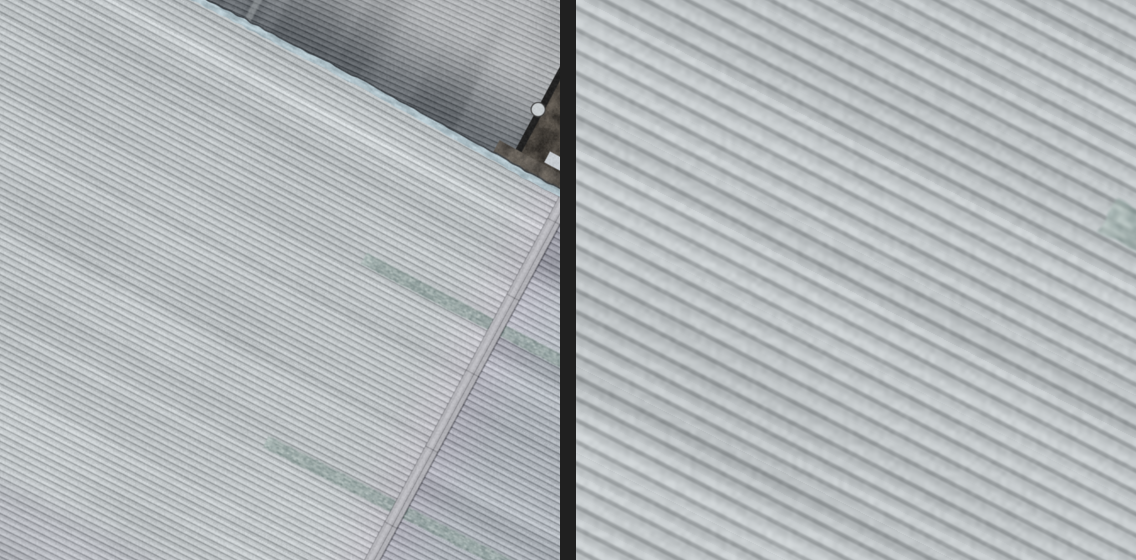
Left: the whole. Right: its middle third, enlarged.
A Shadertoy shader for this texture:

```glsl
// Aerial view of ribbed metal roofs with a ridge cap, mossy skylights and a gutter.
#define TILT 0.492          // slope of the eave, radians
#define RIB_FAN 0.025       // how much the ribs flatten away from the eave
#define RIB_COUNT 87.0      // ribs per canvas height, main roof
#define FAR_RIB_COUNT 98.0  // ribs per canvas height, far roof
#define EAVE 1.049          // gutter position across the ribs
#define RIDGE 0.586         // ridge position along the ribs
#define RIDGE_HALF 0.0125
#define SKYLIGHT_AT 0.778
#define SKYLIGHT_GAP 0.374
#define SKYLIGHT_START 0.318
#define SKYLIGHT_HALF 0.0115
#define YARD 0.467          // where the far roof ends

float hash(vec2 p) {
    vec3 q = fract(p.xyx * 0.1031);
    q += dot(q, q.yzx + 33.33);
    return fract((q.x + q.y) * q.z);
}

float noise(vec2 p) {
    vec2 i = floor(p), f = fract(p);
    f = f * f * (3.0 - 2.0 * f);
    return mix(mix(hash(i), hash(i + vec2(1, 0)), f.x),
               mix(hash(i + vec2(0, 1)), hash(i + vec2(1, 1)), f.x), f.y);
}

float fbm(vec2 p) {
    float sum = 0.0, amp = 0.5;
    for (int i = 0; i < 4; i++) {
        sum += amp * noise(p);
        p = p * 2.03 + 7.1;
        amp *= 0.5;
    }
    return sum;
}

// Coverage of a band centred on zero
float band(float x, float halfWidth, float soft) {
    return 1.0 - smoothstep(halfWidth - soft, halfWidth + soft, abs(x));
}

float box(vec2 p, vec2 halfSize, float soft) {
    return band(p.x, halfSize.x, soft) * band(p.y, halfSize.y, soft);
}

// Brightness offset of one sheet rib: soft crest and a thin dark groove
float ribShade(float x, float soft) {
    float f = fract(x);
    return 0.04 * cos(6.2832 * (f - 0.82)) - 0.13 * band(f - 0.5, 0.11, 0.06 + soft);
}

// Sheet metal on both sides of the ridge; q = (along, across) the eave
vec3 mainRoof(vec2 q, float px) {
    // Coordinate across the ribs, which fan out slightly
    float across = q.y - RIB_FAN * (1.25 - q.y) * q.x;
    float rib = across * RIB_COUNT;
    float right = smoothstep(RIDGE - px, RIDGE + px, q.x);
    vec3 col = mix(vec3(0.748, 0.768, 0.777), vec3(0.672, 0.693, 0.718), right);
    col += ribShade(rib, 0.5 * px * RIB_COUNT);
    // Wear: tone per rib, long streaks and broad stains
    col += 0.035 * (hash(vec2(floor(rib), 3.0 + right)) - 0.5);
    col += (0.055 + 0.09 * right) * (noise(vec2(q.x * 1.5 + 9.0 * right, across * 24.0)) - 0.5);
    col += 0.06 * (fbm(q * 5.0) - 0.47);
    // Sun-bleached sheets and the duller lower corner
    col += 0.05 * (band(across - 0.977, 0.012, 0.01) + band(across - 0.212, 0.010, 0.01)) * (1.0 - right);
    col -= vec3(0.04, 0.05, 0.035) * smoothstep(0.17, 0.08, across) * (1.0 - right);
    // Warm dust towards the ridge
    col += vec3(0.010, -0.010, 0.004) * smoothstep(0.12, 0.0, abs(q.x - RIDGE));

    // Mossy translucent strips, with the ribs still showing
    float row = across - SKYLIGHT_AT;
    row -= SKYLIGHT_GAP * floor(row / SKYLIGHT_GAP + 0.5);
    float wobble = 0.002 * (noise(q * 130.0) - 0.5);
    float strip = band(row + wobble, SKYLIGHT_HALF, 0.001 + px)
                * smoothstep(-0.001 - px, 0.001 + px, q.x - SKYLIGHT_START + wobble);
    float moss = noise(q * vec2(190.0, 280.0));
    vec3 green = mix(vec3(0.50, 0.57, 0.56), vec3(0.68, 0.735, 0.72), moss);
    green -= 0.06 * band(abs(row) - 0.009, 0.0015, 0.001 + px);
    green += 0.07 * smoothstep(0.03, 0.0, q.x - SKYLIGHT_START);
    col = mix(col, green, strip * 0.78);

    // Ridge cap with shaded edges, centre fold and lap joints
    float d = q.x - RIDGE;
    vec3 cap = vec3(0.70, 0.70, 0.72) + 0.05 * band(d + 0.004, 0.003, 0.002);
    cap -= 0.13 * band(d - 0.003, 0.001, px);
    cap -= 0.12 * band(fract(q.y * 6.5) - 0.5, 0.008, 6.5 * px);
    col = mix(col, cap, band(d, RIDGE_HALF, px));
    col -= 0.22 * band(d - RIDGE_HALF, 0.0014, px) + 0.12 * band(d + RIDGE_HALF, 0.001, px);
    return col;
}

// Shaded roof behind the gutter, with the dirty yard at its end
vec3 farRoof(vec2 q, float depth, float px) {
    float light = smoothstep(-0.01, 0.18, depth + 0.02 * (fbm(q * 9.0) - 0.47));
    vec3 col = mix(vec3(0.41, 0.43, 0.45), vec3(0.71, 0.72, 0.73), light);
    col += ribShade((q.y - 0.07 * q.x) * FAR_RIB_COUNT, 0.5 * px * FAR_RIB_COUNT) * 0.8;
    col -= 0.05 * smoothstep(0.5, 0.8, noise(vec2(q.x * 30.0, q.y * 2.0)));
    col = mix(col, vec3(0.60, 0.62, 0.63), 0.6 * band(q.x + 0.066, 0.006, 0.001 + px));

    vec3 dirt = mix(vec3(0.13, 0.12, 0.11), vec3(0.47, 0.44, 0.40), fbm(q * 60.0));
    col = mix(col, dirt, smoothstep(-px, px, q.x - YARD));
    col = mix(col, vec3(0.13), band(q.x - YARD - 0.004, 0.006, px));
    col = mix(col, dirt + 0.07, smoothstep(-px, px, q.x - 0.432) * band(depth, 0.032, px));
    // Vent cap and pale crate
    float vent = length(q - vec2(YARD, 1.163));
    col = mix(col, vec3(0.25), band(vent, 0.0135, px));
    col = mix(col, vec3(0.78, 0.80, 0.81), band(vent, 0.0115, px));
    return mix(col, vec3(0.78, 0.80, 0.82), box(q - vec2(0.537, 1.096), vec2(0.016, 0.011), px));
}

void mainImage(out vec4 fragColor, in vec2 fragCoord) {
    float px = 1.0 / iResolution.y;
    vec2 uv = fragCoord * px;
    float c = cos(TILT), s = sin(TILT);
    vec2 q = vec2(c * uv.x - s * uv.y, s * uv.x + c * uv.y);

    // Slightly bowed gutter between the roofs
    float depth = q.y - EAVE - 0.005 * band(q.x - 0.17, 0.2, 0.2);
    vec3 col = mix(mainRoof(q, px), farRoof(q, depth, px), smoothstep(-px, px, depth));
    vec3 gutter = vec3(0.68, 0.75, 0.78) + 0.16 * (noise(q * vec2(70.0, 240.0)) - 0.5);
    float ragged = 0.003 * (noise(vec2(q.x * 70.0, 2.0)) - 0.5);
    col = mix(col, vec3(0.22, 0.24, 0.26), 0.8 * band(depth - 0.007 + ragged, 0.002, px));
    col = mix(col, gutter, band(depth + ragged, 0.006, px));

    // Fine grain
    col += 0.045 * (noise(uv * 330.0) - 0.5);
    fragColor = vec4(clamp(col, 0.0, 1.0), 1.0);
}
```
